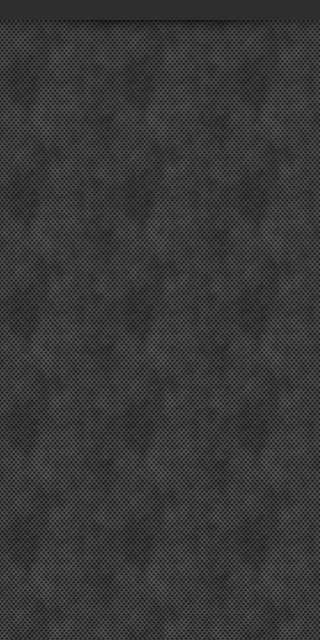
Give the GLSL for this texture, as a Shadertoy shader.

```glsl
const float TAU = 6.2831853;
const float STAIN_TILE = 0.359;             // stain repeat, in canvas widths
const vec2  HOLES_PER_TILE = vec2(25.0, 21.5); // columns, pairs of staggered rows
const float HOLE_RADIUS = 0.58;             // in column pitches
const float RIM_LIGHT = 0.010;              // brighter lower lip of each hole
const float STAIN_DEPTH = 0.32;
const float BAND_HEIGHT = 0.0312;           // in canvas heights
const float SHADOW_LENGTH = 0.007;
const vec3  HOLE_COLOR = vec3(0.107);
const vec3  MESH_COLOR = vec3(0.328);
const vec3  BAND_COLOR = vec3(0.182);

vec3 hash3(vec2 p) {
    vec3 q = fract(p.xyx * vec3(0.1031, 0.1030, 0.0973));
    q += dot(q, q.yxz + 33.33);
    return fract((q.xxy + q.yzz) * q.zyx);
}

// Smooth cellular tone in 0..1, wrapping after the given number of cells
float cellTone(vec2 uv, float cells) {
    vec2 p = uv * cells, base = floor(p);
    float tone = 0.0, total = 0.0;
    for (int y = -1; y <= 1; y++)
    for (int x = -1; x <= 1; x++) {
        vec2 cell = base + vec2(x, y);
        vec3 seed = hash3(mod(cell, cells) + cells * 3.7);
        vec2 away = cell + 0.2 + 0.6 * seed.xy - p;
        float weight = exp(-5.0 * dot(away, away));
        tone += weight * seed.z;
        total += weight;
    }
    return tone / total;
}

// Soft round patch that wraps with the stain tile
float patchAt(vec2 uv, vec2 center, float tightness) {
    vec2 wave = cos(TAU * (uv - center)) - 1.0;
    return exp(tightness * (wave.x + wave.y));
}

// Signed wear: negative is grimy, positive is polished
float stain(vec2 uv) {
    float wear = 0.42 * (cellTone(uv, 5.0) - 0.5)
               + 0.42 * (cellTone(uv, 11.0) - 0.5)
               + 0.45 * (cellTone(uv, 23.0) - 0.5);
    wear += 0.32 * patchAt(uv, vec2(0.32, 0.10), 2.0);
    wear -= 0.42 * patchAt(uv, vec2(0.16, 0.72), 3.0);
    // Diagonal smear
    for (int i = 0; i < 3; i++)
        wear -= 0.20 * patchAt(uv, vec2(0.76, 0.97) + 0.1 * float(i), 9.0);
    // Faint upright streaks
    wear += 0.05 * sin(TAU * 7.0 * uv.x + 1.5 * sin(TAU * uv.y));
    return wear;
}

// Perforated sheet: alternate rows shift by half a column
vec3 mesh(vec2 tileUv) {
    vec2 grid = tileUv * HOLES_PER_TILE;
    vec2 pitch = vec2(1.0, HOLES_PER_TILE.x / HOLES_PER_TILE.y);
    vec2 a = (fract(grid + 0.5) - 0.5) * pitch;
    vec2 b = (fract(grid) - 0.5) * pitch;
    vec2 offset = dot(a, a) < dot(b, b) ? a : b;
    float solid = smoothstep(0.0, HOLE_RADIUS, length(offset));
    float lip = sin(TAU * offset.y) * solid;
    return mix(HOLE_COLOR, MESH_COLOR, solid) + RIM_LIGHT * lip;
}

void mainImage(out vec4 fragColor, in vec2 fragCoord) {
    vec2 uv = fragCoord / iResolution.xy;
    vec2 p = fragCoord / iResolution.x;
    float top = iResolution.y / iResolution.x;

    // Tile coordinates run downward from the top left
    vec2 tileUv = vec2(p.x, top - p.y) / STAIN_TILE;
    vec3 color = mesh(tileUv) * (1.0 + STAIN_DEPTH * stain(tileUv));

    // Shadow under the band, strongest at mid width
    float below = 1.0 - BAND_HEIGHT - uv.y;
    float spread = 0.25 + 0.4 * smoothstep(0.5, 0.1, abs(uv.x - 0.5));
    color *= 1.0 - spread * exp(-max(below, 0.0) / SHADOW_LENGTH);

    // Plain band along the top
    float edge = 0.5 / iResolution.y;
    color = mix(color, BAND_COLOR, smoothstep(edge, -edge, below));

    fragColor = vec4(color, 1.0);
}
```
